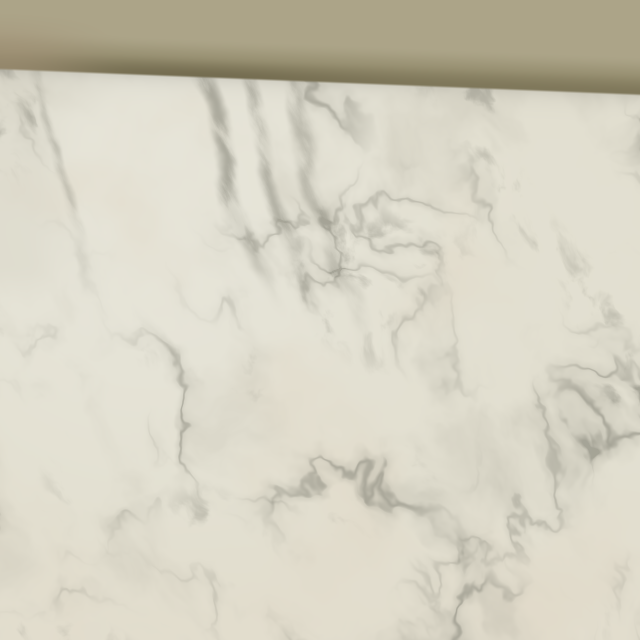
This texture is drawn by a WebGL 2 fragment shader. Its source:

```glsl
#version 300 es
precision highp float;
// Pale marble slab with soft grey veins below a blurred olive wall band.

uniform vec2 u_resolution;
out vec4 outColor;

const vec3 MARBLE      = vec3(0.888, 0.876, 0.818);
const vec3 MARBLE_LIT  = vec3(0.902, 0.894, 0.846);
const vec3 MARBLE_WARM = vec3(0.880, 0.848, 0.780);
const vec3 HAZE        = vec3(0.810, 0.796, 0.738);
const vec3 VEIN        = vec3(0.585, 0.580, 0.530);
const vec3 WALL_LIGHT  = vec3(0.675, 0.645, 0.535);
const vec3 WALL_MID    = vec3(0.580, 0.550, 0.430);
const vec3 WALL_DARK   = vec3(0.455, 0.425, 0.315);
const vec3 WALL_TAN    = vec3(0.640, 0.575, 0.470);

const float EDGE_LEFT  = 0.892;  // slab edge height at the left side
const float EDGE_SLOPE = -0.040;
const float EDGE_BLUR  = 0.0025;
const float GRAIN_LEAN = 0.50;   // tilt of the grain from vertical, radians
const float CRACK_SCALE = 2.7;
const float CRACK_WIDTH = 0.030;
const float CRACK_HALO  = 0.110;
const int   STREAKS = 3;

vec2 gradientAt(vec2 cell) {
  vec3 h = fract(cell.xyx * vec3(0.1031, 0.1030, 0.0973));
  h += dot(h, h.yzx + 33.33);
  float angle = 6.2832 * fract((h.x + h.y) * h.z);
  return vec2(cos(angle), sin(angle));
}

float noise(vec2 p) {
  vec2 i = floor(p), f = p - i;
  vec2 u = f * f * f * (f * (f * 6.0 - 15.0) + 10.0);
  vec2 e = vec2(1.0, 0.0);
  float low  = mix(dot(gradientAt(i), f), dot(gradientAt(i + e), f - e), u.x);
  float high = mix(dot(gradientAt(i + e.yx), f - e.yx),
                   dot(gradientAt(i + 1.0), f - 1.0), u.x);
  return mix(low, high, u.y);
}

float fbm(vec2 p) {
  float sum = 0.0, amp = 0.6;
  for (int i = 0; i < 5; i++) {
    sum += amp * noise(p);
    p = mat2(1.6, 1.2, -1.2, 1.6) * p + 7.3;
    amp *= 0.5;
  }
  return sum;
}

// Thin line with a soft halo where the noise crosses zero
float crack(vec2 p, float width, float halo) {
  float n = abs(fbm(p));
  return 0.60 * (1.0 - smoothstep(0.0, width, n))
       + 0.28 * (1.0 - smoothstep(0.0, halo, n));
}

// Tapered stroke from a to b
float streak(vec2 p, vec2 a, vec2 b, float width) {
  vec2 axis = b - a, d = p - a;
  float t = dot(d, axis) / dot(axis, axis);
  float side = abs(d.x * axis.y - d.y * axis.x) / length(axis);
  float taper = smoothstep(-0.15, 0.1, t) * (1.0 - smoothstep(0.55, 1.1, t));
  return taper * (1.0 - smoothstep(0.0, width, side));
}

vec3 marble(vec2 p) {
  vec2 warp = vec2(fbm(p * 5.0 + 3.1), fbm(p * 5.0 + 21.7));
  float c = cos(GRAIN_LEAN), s = sin(GRAIN_LEAN);
  vec2 grain = mat2(c, -s, s, c) * p * vec2(1.25, 0.80);
  vec2 w = p + 0.045 * warp;
  float calm = smoothstep(0.10, 0.32, length((p - vec2(0.23, 0.72)) * vec2(1.5, 0.85)));

  // Base tone: lit upper left, warm patches, cloudy haze
  vec3 color = mix(MARBLE_LIT, MARBLE, smoothstep(0.1, 0.6, distance(p, vec2(0.24, 0.68))));
  color = mix(color, MARBLE_WARM, 0.55 * smoothstep(0.0, 0.4, fbm(p * 3.0 + 40.0)));
  color = mix(color, MARBLE_WARM, 0.35 * smoothstep(0.25, 0.0, p.y));
  float haze = smoothstep(0.0, 0.45, fbm(grain * 5.0 + warp * 0.5 + 11.0)) * calm;
  haze += 0.5 * smoothstep(0.14, 0.04, w.x) * smoothstep(0.53, 0.60, w.y);
  color = mix(color, HAZE, 0.55 * min(haze, 1.0));

  // Branching cracks, broken up by slow masks
  float mask = smoothstep(-0.15, 0.28, noise(p * 3.6 + 5.4));
  float fineMask = smoothstep(0.0, 0.35, noise(p * 4.3 + 17.9));
  float veins = mask * crack(grain * CRACK_SCALE + 0.35 * warp + 2.0, CRACK_WIDTH, CRACK_HALO);
  veins += 0.65 * fineMask * crack(grain * CRACK_SCALE * 2.1 + 0.3 * warp + 31.0,
                                   CRACK_WIDTH * 1.5, CRACK_HALO * 1.4);

  // Crumbly smudges along the grain
  float crumbs = smoothstep(0.05, 0.38, fbm(grain * 15.0 + warp + 60.0));
  veins += 0.55 * crumbs * smoothstep(0.02, 0.35, noise(grain * 5.2 + 8.6));
  veins *= calm;

  // Long steep streaks running down from the slab edge
  float strokes = 0.55 * streak(w, vec2(0.06, 0.90), vec2(0.14, 0.55), 0.014);
  for (int i = 0; i < STREAKS; i++) {
    float k = float(i);
    vec2 top = vec2(0.305 + 0.072 * k, 0.89);
    strokes += (0.95 - 0.15 * k) * streak(w, top, top + vec2(0.115, -0.36 - 0.04 * k), 0.020);
  }
  float texture_ = smoothstep(-0.30, 0.25, fbm(grain * vec2(30.0, 14.0)));
  veins += strokes * mix(0.25, 0.95, texture_);
  return mix(color, VEIN, 0.78 * clamp(veins, 0.0, 1.0));
}

vec3 wall(vec2 p, float height) {
  float shade = 0.65 + 0.35 * exp(-pow((p.x - 0.32) / 0.22, 2.0));
  vec3 low = mix(WALL_MID, WALL_DARK, shade);
  vec3 color = mix(low, WALL_MID, smoothstep(0.002, 0.034, height));
  color = mix(color, WALL_LIGHT, smoothstep(0.018, 0.062, height));
  return mix(color, WALL_TAN, 0.6 * smoothstep(0.22, 0.0, p.x) * smoothstep(0.10, 0.03, height));
}

void main() {
  vec2 p = gl_FragCoord.xy / u_resolution;
  float height = p.y - (EDGE_LEFT + EDGE_SLOPE * p.x);
  float blur = max(EDGE_BLUR, 0.75 / u_resolution.y);

  // Slab darkens slightly toward its edge
  vec3 slab = marble(p) * (1.0 - 0.09 * exp(min(height, 0.0) / 0.014));
  vec3 color = mix(slab, wall(p, max(height, 0.0)), smoothstep(-blur, blur, height));
  outColor = vec4(color, 1.0);
}
```
